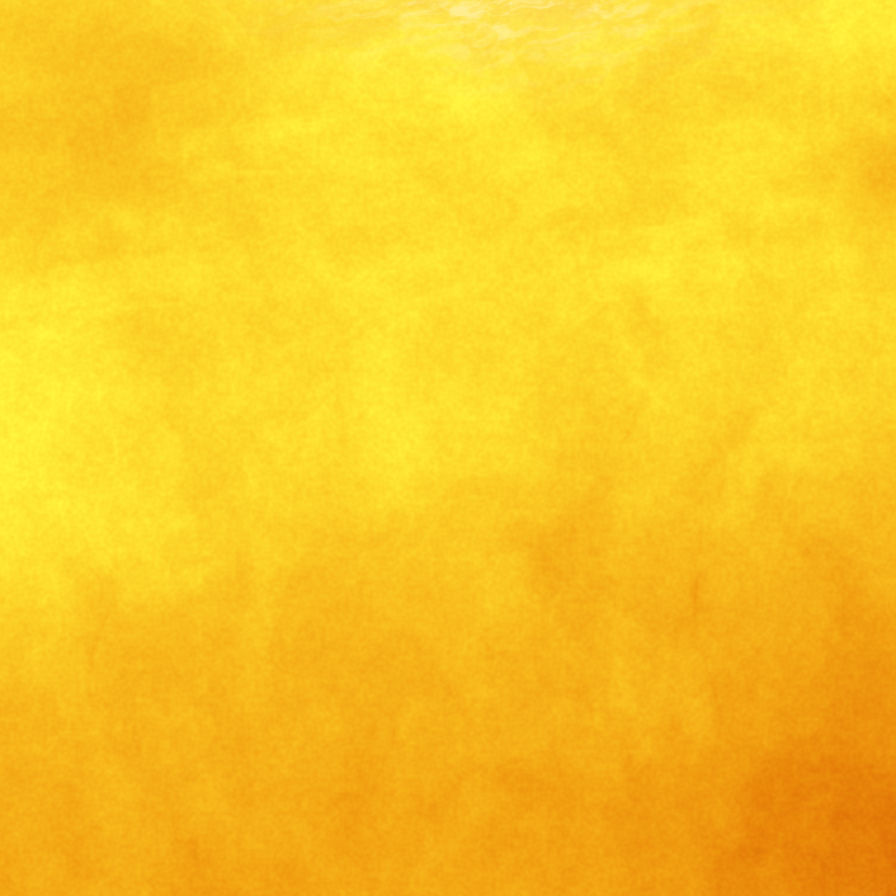
This texture is drawn by a WebGL 2 fragment shader. Its source:

```glsl
#version 300 es
precision highp float;

uniform vec2 u_resolution;
out vec4 fragColor;

vec2 hash2(vec2 cell) {
    uvec2 k = uvec2(ivec2(cell) + 4096);
    uint h = k.x * 1597334677u ^ k.y * 3812015801u;
    h = (h ^ (h >> 15)) * 2246822519u;
    h ^= h >> 13;
    uint g = (h ^ 61u) * 3266489917u;
    g ^= g >> 16;
    return vec2(h & 65535u, g & 65535u) / 65535.0;
}

float corner(vec2 cell, vec2 offset) {
    float angle = 6.2832 * hash2(cell).x;
    return dot(vec2(cos(angle), sin(angle)), offset);
}

// Gradient noise, about -1 to 1
float noise(vec2 p) {
    vec2 i = floor(p), f = p - i;
    vec2 w = f * f * f * (f * (f * 6.0 - 15.0) + 10.0);
    vec2 e = vec2(1, 0);
    return 1.4 * mix(mix(corner(i, f), corner(i + e, f - e), w.x),
                     mix(corner(i + e.yx, f - e.yx), corner(i + 1.0, f - 1.0), w.x), w.y);
}

float fbm(vec2 p) {
    float sum = 0.0, gain = 0.5;
    for (int i = 0; i < 5; i++) {
        sum += gain * noise(p);
        p = mat2(1.6, 1.2, -1.2, 1.6) * p + 7.3;
        gain *= 0.6;
    }
    return sum;
}

vec2 rotate(vec2 p, float angle) {
    float c = cos(angle), s = sin(angle);
    return vec2(c * p.x + s * p.y, c * p.y - s * p.x);
}

float spot(vec2 p, vec2 centre, vec2 radius) {
    vec2 d = (p - centre) / radius;
    return exp(-dot(d, d));
}

// Broad light and shade of the wash
float wash(vec2 p) {
    float tone = mix(0.655, 0.845, smoothstep(0.0, 0.66, p.y));
    tone += 0.13 * spot(p, vec2(0.0, 0.45), vec2(0.17, 0.22));
    tone += 0.05 * spot(p, vec2(0.46, 0.52), vec2(0.14, 0.2));
    tone += 0.06 * spot(p, vec2(1.0, 1.0), vec2(0.12, 0.1));
    tone += 0.03 * spot(p, vec2(0.5, 0.9), vec2(0.3, 0.13));
    tone -= 0.09 * spot(p, vec2(0.1, 0.85), vec2(0.17, 0.18));
    tone -= 0.13 * spot(p, vec2(1.02, 0.82), vec2(0.1, 0.06));
    tone -= 0.05 * spot(p, vec2(0.68, 0.35), vec2(0.2, 0.12));
    tone -= 0.12 * smoothstep(0.65, 1.05, p.x) * (1.0 - smoothstep(0.15, 0.65, p.y));
    return tone - 0.07 * spot(p, vec2(1.0, 0.0), vec2(0.3, 0.16));
}

// Faint, slightly tilted brush strokes near the top
float strokes(vec2 p) {
    float sum = 0.0;
    for (int i = 0; i < 7; i++) {
        vec2 r = hash2(vec2(i, 71)), s = hash2(vec2(i, 93));
        vec2 q = rotate(p - vec2(r.x, 0.68 + 0.3 * r.y), 0.05 + 0.14 * s.x);
        vec2 box = abs(q) - vec2(0.1 + 0.1 * s.y, 0.01 + 0.02 * s.x);
        float d = length(max(box, 0.0)) + min(max(box.x, box.y), 0.0) - 0.012;
        float fade = smoothstep(0.2, -0.15, q.x);
        sum += fade * (0.022 * smoothstep(0.012, -0.012, d) + 0.02 * exp(-abs(d) * 350.0));
    }
    return sum;
}

// Thin upright creases, alternately light and dark
float creases(vec2 p) {
    float sum = 0.0;
    for (int i = 0; i < 9; i++) {
        vec2 r = hash2(vec2(i, 17)), s = hash2(vec2(i, 39));
        vec2 q = p - vec2(r.x, 0.05 + 0.6 * r.y);
        float bend = 0.03 * noise(vec2(p.y * 7.0, float(i) + 0.5)) + (s.x - 0.5) * 0.5 * q.y;
        float d = abs(q.x - bend);
        float broken = smoothstep(-0.3, 0.4, noise(p * 22.0 + float(i)));
        float side = mod(float(i), 2.0) * 2.0 - 1.0;
        sum += side * broken * exp(-q.y * q.y * 70.0) * (0.035 * exp(-d * 330.0) + 0.02 * exp(-d * 55.0));
    }
    return sum;
}

void main() {
    vec2 p = gl_FragCoord.xy / u_resolution;
    vec2 warp = vec2(fbm(p * 5.0 + 3.0), fbm(p * 5.0 + 19.0));
    vec2 bent = p + 0.035 * warp;

    // Mottled pigment, drawn out sideways above and upright below
    float across = fbm(rotate(p, 0.15) * vec2(4.0, 16.0) + warp);
    float upright = fbm(p * vec2(15.0, 5.0) + warp + 31.0);
    float tone = wash(bent) + strokes(p + 0.012 * warp) + creases(p + 0.008 * warp);
    tone += 0.075 * fbm(p * 6.0 + 0.8 * warp) + 0.035 * fbm(p * 24.0 + 11.0);
    tone += 0.05 * mix(upright, across, smoothstep(0.45, 0.75, p.y));

    // Fine pale veins in patches
    float vein = exp(-abs(noise(bent * 9.0 + 5.0)) * 28.0);
    tone += 0.03 * vein * smoothstep(0.0, 0.5, noise(p * 5.0 + 41.0));

    // Paper grain
    tone += 0.022 * noise(p * 95.0) + 0.028 * noise(p * 190.0 + 8.0);
    tone = clamp(tone, 0.4, 0.96);
    vec3 colour = vec3(1.0 - 0.4 * (1.0 - tone) * (1.0 - tone), tone, 0.277 * tone * tone * tone);

    // Scraped highlight along the top edge
    float scrape = fbm(rotate(p, 0.2) * vec2(22.0, 75.0) + 2.0 * warp);
    float shine = spot(bent, vec2(0.57, 1.01), vec2(0.2, 0.075));
    shine *= 0.3 + 0.7 * smoothstep(-0.25, 0.45, scrape);
    colour = mix(colour, vec3(1.0, 0.96, 0.72), 0.85 * shine);

    fragColor = vec4(colour, 1.0);
}
```
